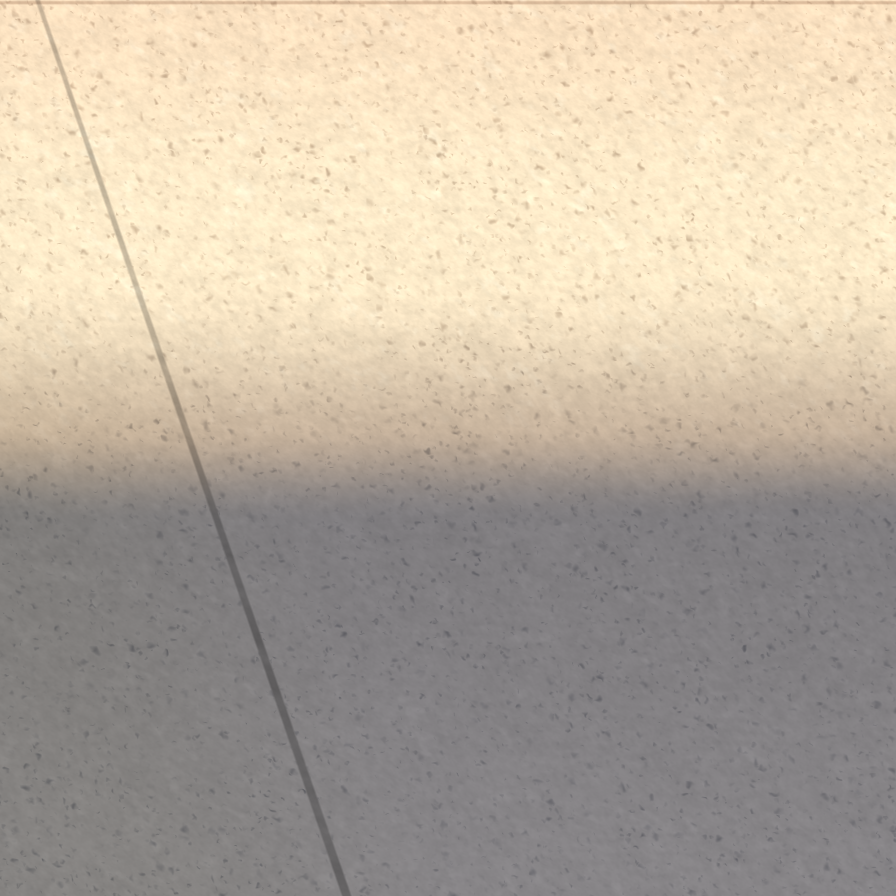
Give the GLSL for this texture, as a WebGL 1 fragment shader.

```glsl
precision highp float;

uniform vec2 u_resolution;

const vec3 SUN_COLOR = vec3(1.0, 0.927, 0.795);
const vec3 TOP_COLOR = vec3(0.985, 0.885, 0.755);
const vec3 DUSK_COLOR = vec3(0.75, 0.67, 0.59);
const vec3 SHADE_COLOR = vec3(0.502, 0.492, 0.502);
const float SUN_EDGE = 0.70;
const float DUSK_LEVEL = 0.525;
const float SHADE_EDGE = 0.428;
const float JOINT_TOP_X = 0.042;
const float JOINT_SLOPE = 0.345;
const float JOINT_SOFTNESS = 0.0016;
const float SEAM_Y = 0.997;
const float GRAIN_AMOUNT = 0.13;
const float CLOUD_AMOUNT = 0.05;
const float SPECK_DARKNESS = 0.19;
const float SPECK_CELLS = 66.0;

float hash(vec2 p) {
  return fract(sin(dot(p, vec2(127.1, 311.7))) * 43758.5453);
}

float noise(vec2 p) {
  vec2 cell = floor(p);
  vec2 f = fract(p);
  f = f * f * (3.0 - 2.0 * f);
  float low = mix(hash(cell), hash(cell + vec2(1.0, 0.0)), f.x);
  float high = mix(hash(cell + vec2(0.0, 1.0)), hash(cell + vec2(1.0, 1.0)), f.x);
  return mix(low, high, f.y);
}

float fbm(vec2 p) {
  float sum = 0.0;
  float amplitude = 0.5;
  for (int i = 0; i < 3; i++) {
    sum += amplitude * (noise(p) - 0.5);
    p = mat2(0.8, 0.6, -0.6, 0.8) * p * 2.03 + 17.3;
    amplitude *= 0.6;
  }
  return sum;
}

// Scattered soft flecks, one candidate per jittered cell
float specks(vec2 p, float seed) {
  p += 0.35 * (vec2(noise(p * 3.1), noise(p * 3.1 + 53.0)) - 0.5);
  vec2 cell = floor(p);
  float cover = 0.0;
  for (int j = -1; j <= 1; j++) {
    for (int i = -1; i <= 1; i++) {
      vec2 id = cell + vec2(float(i), float(j));
      vec2 key = id + seed;
      vec2 center = id + vec2(hash(key), hash(key + 41.7));
      float angle = -0.6 + 1.4 * (hash(key + 13.1) - 0.5);
      vec2 axis = vec2(cos(angle), sin(angle));
      vec2 d = p - center;
      d = vec2(dot(d, axis) * 0.75, dot(d, vec2(-axis.y, axis.x)) * 1.15);
      float radius = mix(0.18, 0.40, hash(key + 71.3));
      float strength = smoothstep(0.40, 1.15, hash(key + 97.9));
      cover = max(cover, strength * (1.0 - smoothstep(0.0, radius, length(d))));
    }
  }
  return cover;
}

// Sunlit band fading through dusk into flat shade
vec3 lighting(vec2 uv) {
  float y = uv.y + 0.003 * sin(uv.x * 5.0) + 0.010 * fbm(uv * vec2(9.0, 14.0));
  vec3 color = mix(DUSK_COLOR, SUN_COLOR, smoothstep(DUSK_LEVEL - 0.06, SUN_EDGE, y));
  color = mix(SHADE_COLOR, color, smoothstep(SHADE_EDGE - 0.008, DUSK_LEVEL, y));
  color = mix(color, TOP_COLOR, smoothstep(0.76, 1.0, uv.y));
  color += 0.028 * (1.0 - smoothstep(0.0, SHADE_EDGE, uv.y));
  return color;
}

void main() {
  vec2 uv = gl_FragCoord.xy / u_resolution;
  float pixel = 1.0 / min(u_resolution.x, u_resolution.y);
  vec3 color = lighting(uv);
  float sun = smoothstep(SHADE_EDGE, SUN_EDGE, uv.y);

  // Slanted joint widening toward the bottom
  float jointX = JOINT_TOP_X + JOINT_SLOPE * (1.0 - uv.y);
  float side = (uv.x - jointX) / sqrt(1.0 + JOINT_SLOPE * JOINT_SLOPE);
  float halfWidth = mix(0.0048, 0.0024, uv.y);
  float blur = max(JOINT_SOFTNESS, pixel);
  float joint = 1.0 - smoothstep(halfWidth - blur, halfWidth + blur, abs(side));

  // Slight warmth toward the left in the shade
  float warmth = 1.0 - smoothstep(-0.25, 0.15, side);
  color += (1.0 - sun) * warmth * vec3(-0.002, -0.002, -0.020);

  // Stone grain, pale patches and dark flecks
  vec2 stone = mat2(0.85, 0.53, -0.53, 0.85) * uv;
  float grain = fbm(stone * vec2(110.0, 165.0));
  float clouds = fbm(uv * vec2(26.0, 34.0));
  float pale = smoothstep(0.08, 0.36, fbm(stone * vec2(50.0, 78.0) + 31.0));
  color *= 1.0 + mix(0.75, 1.0, sun) * (GRAIN_AMOUNT * grain + CLOUD_AMOUNT * clouds);
  color += pale * mix(vec3(0.018), vec3(0.02, 0.035, 0.045), sun);
  float flecks = specks(uv * SPECK_CELLS, 3.0);
  flecks = max(flecks, 0.75 * specks(uv * SPECK_CELLS * 1.6 + 9.4, 57.0));
  flecks *= 0.75 + 0.9 * noise(uv * 21.0 + 5.0);
  vec3 fleckTint = mix(vec3(1.0, 0.95, 0.85), vec3(0.85, 1.0, 1.1), sun);
  color *= 1.0 - SPECK_DARKNESS * flecks * fleckTint * (1.0 - joint);

  // Recessed joint and thin seam along the top
  float wear = 0.85 + 0.3 * noise(vec2(uv.y * 60.0, 4.0));
  color *= 1.0 - mix(0.25, 0.22, sun) * wear * joint;
  float seam = 1.0 - smoothstep(0.0005, 0.0005 + max(0.0025, pixel), abs(uv.y - SEAM_Y));
  color *= 1.0 - vec3(0.13, 0.17, 0.19) * seam;

  gl_FragColor = vec4(clamp(color, 0.0, 1.0), 1.0);
}
```
